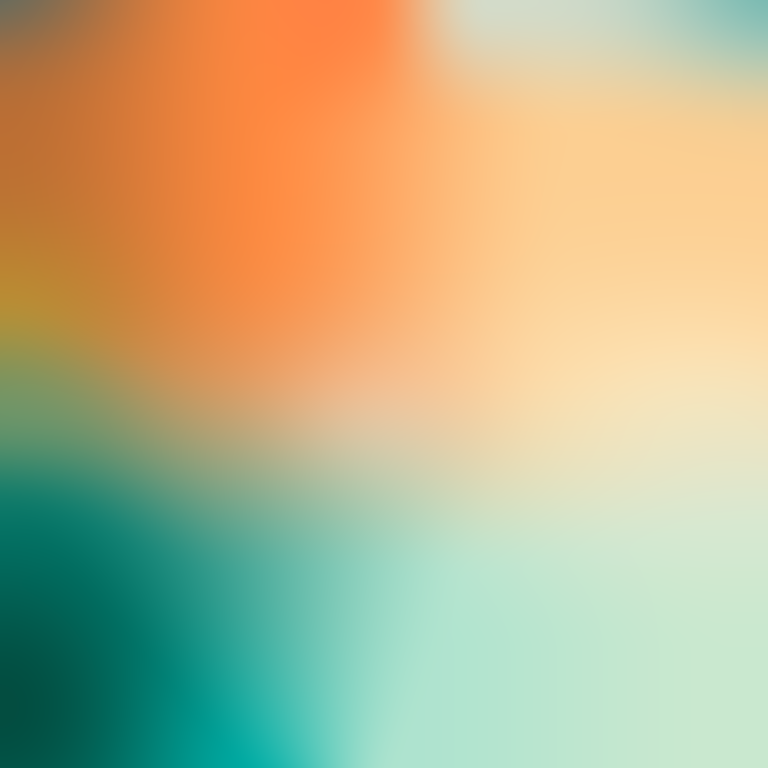
Give the GLSL for this background, as a Shadertoy shader.

```glsl
// Soft elliptical falloff: 1 at the centre, fading over the given radii
float glow(vec2 p, vec2 centre, vec2 radii) {
    vec2 d = (p - centre) / radii;
    return exp(-dot(d, d));
}

// Brown to orange to peach, with cream and tan light near the horizon
vec3 warmField(vec2 p) {
    float topLift = smoothstep(0.8, 1.0, p.y);
    vec3 col = mix(vec3(0.74, 0.43, 0.20), vec3(1.0, 0.54, 0.25), smoothstep(0.0, 0.38, p.x));
    col = mix(col, vec3(0.99, 0.81, 0.57), smoothstep(0.30 + 0.12 * topLift, 0.75, p.x));
    col = mix(col, vec3(1.0, 0.49, 0.28), 0.6 * glow(p, vec2(0.43, 1.03), vec2(0.12, 0.15)));

    col = mix(col, vec3(0.73, 0.56, 0.19), glow(p, vec2(0.0, 0.56), vec2(0.17, 0.14)));
    col = mix(col, vec3(0.82, 0.60, 0.38), glow(p, vec2(0.28, 0.40), vec2(0.20, 0.15)));
    col = mix(col, vec3(0.95, 0.75, 0.60), glow(p, vec2(0.50, 0.42), vec2(0.16, 0.13)));
    col = mix(col, vec3(0.99, 0.89, 0.71), glow(p, vec2(0.90, 0.47), vec2(0.30, 0.16)));

    // Pale haze and darker corners along the top
    vec3 haze = vec3(0.83, 0.86, 0.79);
    col = mix(col, haze, smoothstep(0.82, 1.0, p.y) * smoothstep(0.48, 0.64, p.x));
    col = mix(col, vec3(0.45, 0.72, 0.69), glow(p, vec2(1.03, 1.03), vec2(0.17, 0.12)));
    return mix(col, vec3(0.38, 0.42, 0.38), glow(p, vec2(-0.03, 1.03), vec2(0.16, 0.10)));
}

// Forest green to turquoise to pale mint
vec3 coolField(vec2 p) {
    float turquoise = smoothstep(0.05, 0.36, p.x) * (1.0 - smoothstep(0.0, 0.3, p.y));
    vec3 col = mix(vec3(0.0, 0.49, 0.44), vec3(0.0, 0.69, 0.66), turquoise);
    col = mix(col, vec3(0.01, 0.30, 0.25), glow(p, vec2(0.0, 0.08), vec2(0.18, 0.20)));

    // The edge of the mint light is crisp at the bottom and spreads with height
    vec3 mint = mix(vec3(0.68, 0.89, 0.81), vec3(0.79, 0.91, 0.81), smoothstep(0.5, 0.95, p.x));
    mint = mix(mint, vec3(0.87, 0.91, 0.82), smoothstep(0.15, 0.42, p.y) * smoothstep(0.4, 0.85, p.x));
    return mix(col, mint, smoothstep(0.31 - 0.9 * p.y, 0.52 + 0.4 * p.y, p.x));
}

void mainImage(out vec4 fragColor, in vec2 fragCoord) {
    vec2 p = fragCoord / iResolution.xy;

    // Curved horizon, raised at both sides
    float horizon = 0.385 + 0.095 * (1.0 - smoothstep(0.0, 0.3, p.x))
                  + 0.06 * smoothstep(0.6, 1.0, p.x);
    float warmth = smoothstep(horizon - 0.14, horizon + 0.14, p.y);
    vec3 col = mix(coolField(p), warmField(p), warmth);

    // Sage light where the two fields meet on the left
    col = mix(col, vec3(0.50, 0.63, 0.44), 0.6 * glow(p, vec2(0.0, 0.46), vec2(0.20, 0.09)));

    fragColor = vec4(col, 1.0);
}
```
